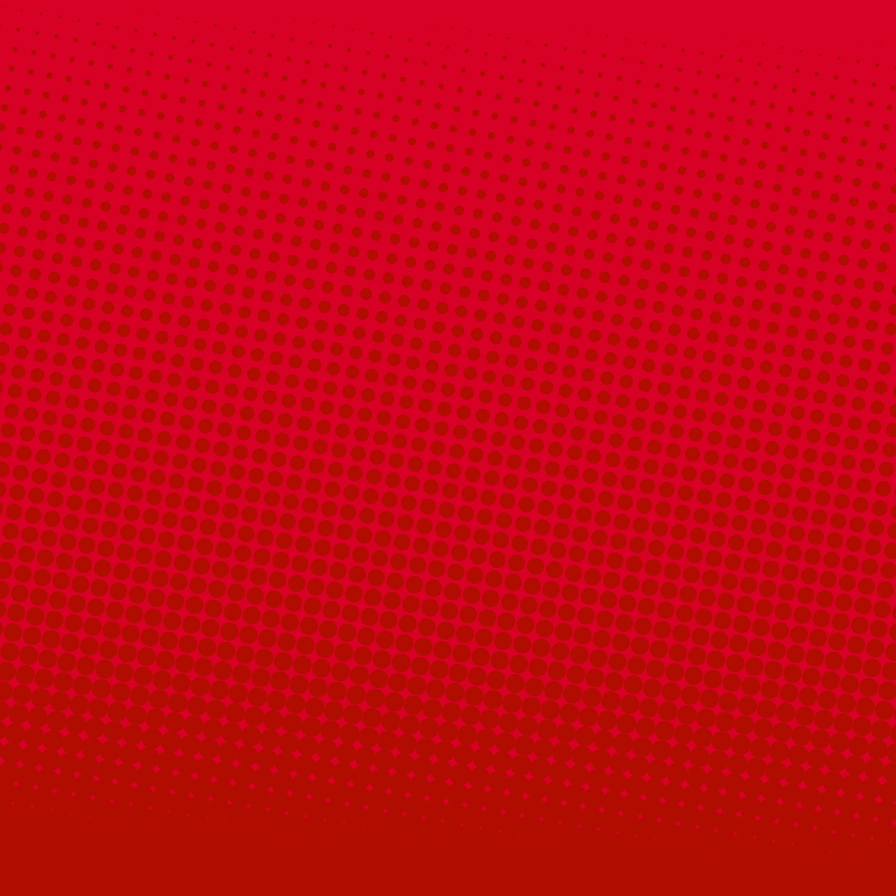
Give the GLSL for this background, as a three.js fragment shader.

```glsl
varying vec2 vUv;

const vec3 CRIMSON = vec3(0.843, 0.0, 0.145);
const vec3 BRICK = vec3(0.690, 0.052, 0.0);

float cross2(vec2 a, vec2 b) {
  return a.x * b.y - a.y * b.x;
}

// Dot radius in cells: ink area grows evenly, then the gaps close quickly.
float dotRadius(float tone) {
  return 0.533 * sqrt(tone) + 0.175 * pow(tone, 16.0);
}

void main() {
  // Tilted halftone lattice, slightly taller than wide
  vec2 across = vec2(0.02128, -0.00387);
  vec2 up = vec2(0.00374, 0.02178);
  vec2 p = vUv - vec2(0.4887, 0.5);
  vec2 grid = vec2(cross2(p, up), cross2(across, p)) / cross2(across, up);
  vec2 cell = fract(grid + 0.5) - 0.5;
  vec2 offset = across * cell.x + up * cell.y;

  // Tone ramp, darkening downward with a slight slope
  float tone = clamp((1.0 - vUv.y - 0.045 * vUv.x) / 0.919, 0.0, 1.05);

  // Smooth-edged dots
  float soft = 0.6 * fwidth(vUv.y);
  float edge = length(offset) - 0.0218 * dotRadius(tone);
  float ink = 1.0 - smoothstep(-soft, soft, edge);
  ink *= smoothstep(0.0, 0.01, tone);

  gl_FragColor = vec4(mix(CRIMSON, BRICK, ink), 1.0);
}
```
